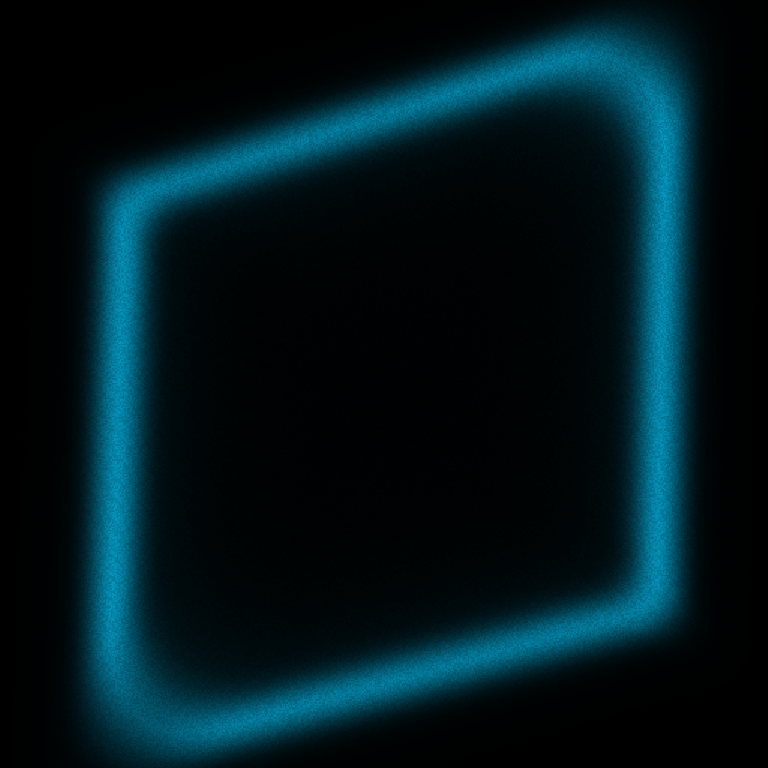
Reproduce this background procedurally as a Shadertoy shader.

```glsl
#define TUBE_COLOR vec3(0.012, 0.50, 0.635)
#define CORE_WIDTH 0.032
#define CORE_GAIN 0.82
#define HALO_GAIN 0.20
#define HALO_INNER 0.060
#define HALO_OUTER 0.030
#define TIGHT_CORNER 0.045
#define SOFT_CORNER 0.17
#define GRAIN_CELLS 512.0
#define GRAIN_AMOUNT 0.20

float hash(vec2 p) {
    return fract(sin(dot(p, vec2(12.9898, 78.233))) * 43758.5453);
}

float smoothMin(float a, float b, float k) {
    float h = max(k - abs(a - b), 0.0) / k;
    return min(a, b) - 0.25 * k * h * h;
}

// Signed distance to the line v = offset + slope * u, positive above it
float lineDistance(float u, float v, float offset, float slope) {
    return (v - offset - slope * u) * inversesqrt(1.0 + slope * slope);
}

// Gaussian falloff around a point
float spot(vec2 p, vec2 center, float radius) {
    vec2 q = (p - center) / radius;
    return exp(-dot(q, q));
}

void mainImage(out vec4 fragColor, in vec2 fragCoord) {
    vec2 uv = fragCoord / iResolution.xy;

    // Slanted frame: two tight corners, two soft ones
    float left = lineDistance(uv.y, uv.x, 0.139, 0.0315);
    float right = -lineDistance(uv.y, uv.x, 0.851, 0.020);
    float top = -lineDistance(uv.x, uv.y, 0.690, 0.32);
    float bottom = lineDistance(uv.x, uv.y, -0.0305, 0.28);
    float d = smoothMin(smoothMin(top, left, TIGHT_CORNER),
                        smoothMin(bottom, right, TIGHT_CORNER), SOFT_CORNER);

    // Soft corners lose core light and spread it into the halo
    vec2 upperCorner = vec2(0.855, 0.935);
    vec2 lowerCorner = vec2(0.165, 0.055);
    float dimming = 0.38 * spot(uv, upperCorner, 0.075)
                  + 0.55 * spot(uv, lowerCorner, 0.095);
    float spread = spot(uv, upperCorner, 0.17) + spot(uv, lowerCorner, 0.19);

    // Upright tubes shine a little brighter than the slanted ones
    float upright = smoothstep(-0.06, 0.06, min(top, bottom) - min(left, right));
    float core = CORE_GAIN * mix(0.88, 1.04, upright) * (1.0 - dimming);
    float reach = d > 0.0 ? HALO_INNER * (1.0 + 0.35 * spread) : HALO_OUTER;

    float light = core * exp(-d * d / (CORE_WIDTH * CORE_WIDTH));
    light += HALO_GAIN * (1.0 + 0.4 * spread) * exp(-abs(d) / reach);
    light += 0.010 * smoothstep(-0.08, 0.08, d);

    // Fine film grain
    float grain = hash(floor(uv * GRAIN_CELLS)) - 0.5;
    light *= 1.0 + GRAIN_AMOUNT * grain;
    light += 0.012 * grain * smoothstep(-0.1, 0.0, d);

    fragColor = vec4(TUBE_COLOR * max(light, 0.0), 1.0);
}
```
